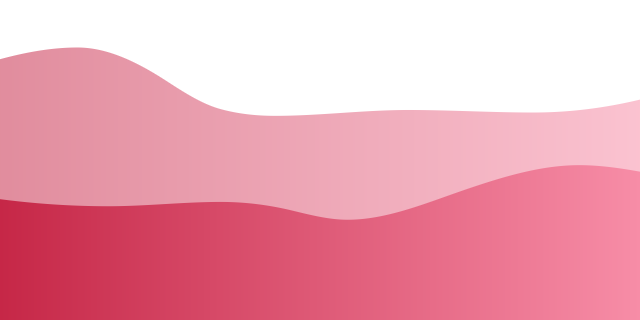
A Shadertoy shader for this background:

```glsl
// Two rolling pink waves on white: a translucent one behind a solid one.
// Each crest is a smooth cubic curve through a few knots, and both waves
// share one crimson-to-pink gradient running from left to right.

// Cubic Hermite height at x; a knot holds (x, height, slope).
float cubicSpan(float x, vec3 a, vec3 b) {
    float width = b.x - a.x;
    float t = (x - a.x) / width;
    float rise = mix(a.y, b.y, t * t * (3.0 - 2.0 * t));
    float bend = t * (1.0 - t) * (a.z * (1.0 - t) - b.z * t);
    return rise + width * bend;
}

// Height of the crest at x, taken from the last span that starts before it.
float crestHeight(float x, vec3 knots[8]) {
    float height = cubicSpan(x, knots[0], knots[1]);
    for (int i = 1; i < 7; i++) {
        if (x >= knots[i].x) height = cubicSpan(x, knots[i], knots[i + 1]);
    }
    return height;
}

// Antialiased coverage of the area below a crest.
float fillBelow(vec2 uv, float height) {
    float d = height - uv.y;
    vec2 slope = vec2(dFdx(d), dFdy(d));
    return clamp(0.5 + d / max(length(slope), 1e-5), 0.0, 1.0);
}

void mainImage(out vec4 fragColor, in vec2 fragCoord) {
    vec2 uv = fragCoord / iResolution.xy;

    // Crest shapes, from left to right
    float backCrest = crestHeight(uv.x, vec3[8](
        vec3(0.0, 0.815, 0.54), vec3(0.121, 0.8516, 0.0),
        vec3(0.2604, 0.7466, -1.3), vec3(0.345, 0.6589, -0.54),
        vec3(0.4297, 0.638, 0.0), vec3(0.638, 0.6563, 0.0),
        vec3(0.8333, 0.6484, 0.0), vec3(1.0, 0.6888, 0.48)));
    float frontCrest = crestHeight(uv.x, vec3[8](
        vec3(0.0, 0.3776, -0.26), vec3(0.1693, 0.3555, 0.0),
        vec3(0.345, 0.369, 0.0), vec3(0.4557, 0.3424, -0.48),
        vec3(0.543, 0.3133, 0.0), vec3(0.7292, 0.4089, 0.68),
        vec3(0.905, 0.4839, 0.0), vec3(1.0, 0.4635, -0.36)));

    // Shared gradient
    vec3 crimson = vec3(0.776, 0.153, 0.278);
    vec3 palePink = vec3(0.968, 0.553, 0.655);
    vec3 waveColor = mix(crimson, palePink, uv.x);

    // Layers, back to front
    vec3 color = vec3(1.0);
    color = mix(color, waveColor, 0.53 * fillBelow(uv, backCrest));
    color = mix(color, waveColor, fillBelow(uv, frontCrest));
    fragColor = vec4(color, 1.0);
}
```
